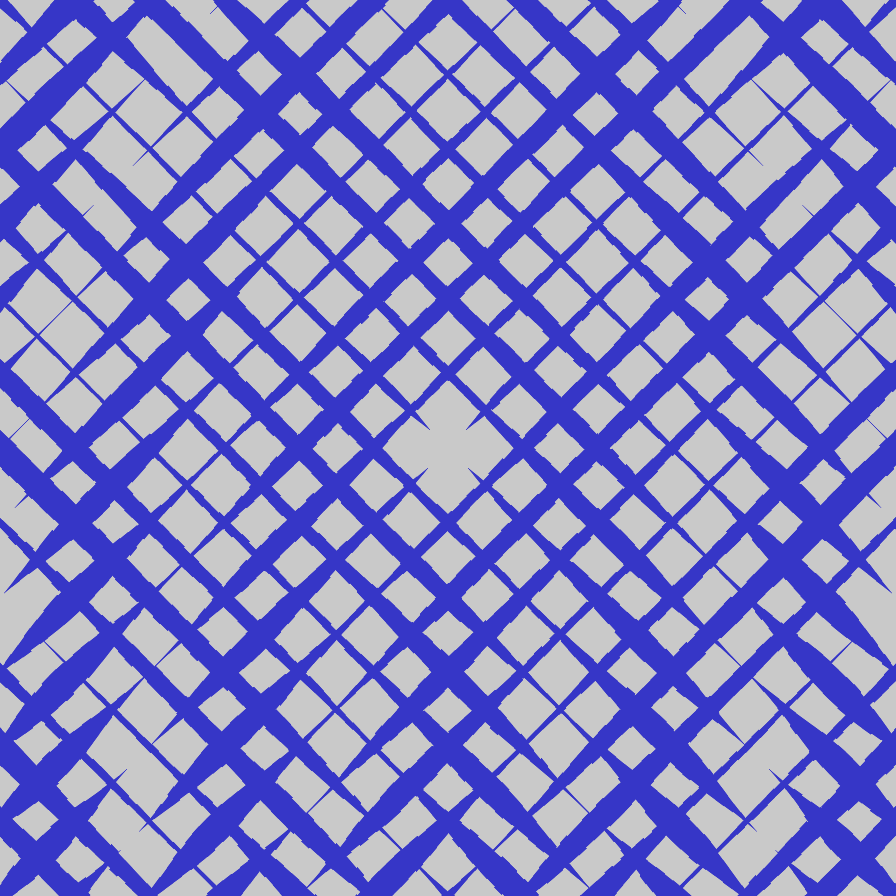
Write a WebGL 2 fragment shader that draws this pattern.

```glsl
#version 300 es
precision highp float;
// Diagonal lattice of blue bands on light grey, twelve diamonds across and down.
// Each band swells and tapers along its length by a bent wave across the lattice,
// fades out at the centre, and has small stepped nicks along its edges.

#define REPEATS 12.0
#define MEAN_WIDTH 0.265
#define SWELL_INNER 0.05
#define SWELL_GROWTH 0.021
#define WAVE_NUMBER 1.5
#define CENTRE_FADE 0.27
#define NICK_DEPTH 0.035
#define NICKS_PER_CELL 5.0
#define PAPER vec3(0.79, 0.79, 0.79)
#define INK vec3(0.21, 0.21, 0.78)

uniform vec2 u_resolution;
out vec4 fragColor;

float hash(vec2 p) {
    vec3 q = fract(vec3(p.xyx) * 0.1031);
    q += dot(q, q.yzx + 33.33);
    return fract((q.x + q.y) * q.z);
}

// Full band width, in lattice cells, at a place along one numbered band
float bandWidth(float band, float along) {
    float radius = length(vec2(band, along));
    float bend = 0.27 * along - 0.03 * along * along;
    float wave = -cos(WAVE_NUMBER * (band + bend));
    wave += 0.25 * sin(0.9 * along + 1.7 * band);
    float swell = SWELL_INNER + SWELL_GROWTH * min(radius, 9.0);
    float fade = CENTRE_FADE * exp(-1.2 * radius * radius);
    return MEAN_WIDTH + swell * wave - fade;
}

// Coverage of one family of parallel bands; across and along are in cells
float bands(float across, float along, float seed, float pixel) {
    float band = round(across);
    float offset = across - band;
    float side = offset < 0.0 ? 0.0 : 1.0;
    float nickCell = floor(along * NICKS_PER_CELL + 0.5 * side);
    float nick = hash(vec2(nickCell + 71.0, band * 2.0 + side + seed)) - 0.5;
    float halfWidth = 0.5 * bandWidth(band, along);
    // Nicks shrink with the band so that tapered ends stay fine
    halfWidth += NICK_DEPTH * nick * smoothstep(0.0, 0.1, halfWidth);
    float ink = smoothstep(-0.5 * pixel, 0.5 * pixel, halfWidth - abs(offset));
    return ink * step(0.004, halfWidth);
}

void main() {
    float size = min(u_resolution.x, u_resolution.y);
    vec2 p = REPEATS * (gl_FragCoord.xy - 0.5 * u_resolution) / size;

    // Lattice axes: rising bands lie on whole u, falling bands on whole v
    float u = p.x - p.y;
    float v = p.x + p.y;
    float pixel = REPEATS * sqrt(2.0) / size;

    // The falling family mirrors the rising one, with nicks of its own
    float rising = bands(u, v, 40.0, pixel);
    float falling = bands(-v, -u, 140.0, pixel);
    fragColor = vec4(mix(PAPER, INK, max(rising, falling)), 1.0);
}
```
